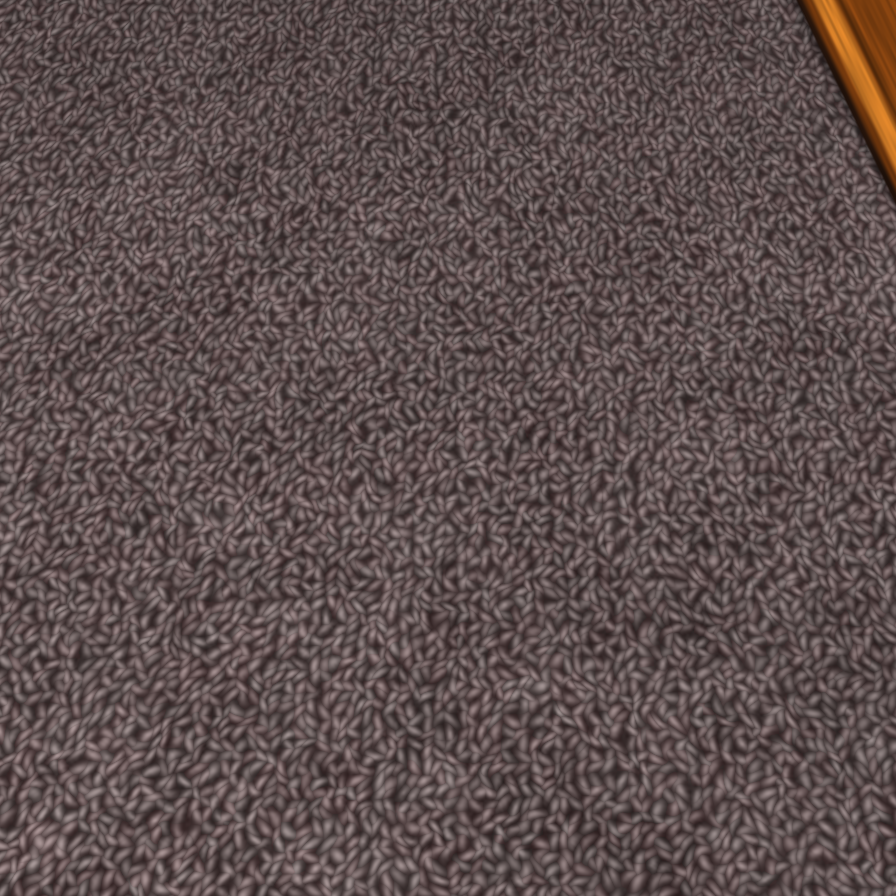
Write a Shadertoy shader that draws this texture.

```glsl
// A worn brown-grey loop carpet receding in perspective, with a wooden sill in the upper right corner.

float hash(vec2 p) {
    vec3 q = fract(p.xyx * vec3(0.1031, 0.1030, 0.0973));
    q += dot(q, q.yzx + 33.33);
    return fract((q.x + q.y) * q.z);
}

float noise(vec2 p) {
    vec2 i = floor(p), f = fract(p);
    f = f * f * (3.0 - 2.0 * f);
    return mix(mix(hash(i), hash(i + vec2(1, 0)), f.x),
               mix(hash(i + vec2(0, 1)), hash(i + vec2(1, 1)), f.x), f.y);
}

// Height of the tallest slanted yarn loop (x) and its tint (y)
vec2 yarnLoops(vec2 p) {
    vec2 cell = floor(p);
    vec2 top = vec2(0.0, 0.5);
    for (int j = -2; j <= 2; j++)
    for (int i = -2; i <= 2; i++) {
        vec2 id = cell + vec2(i, j);
        vec2 jitter = vec2(hash(id + 3.7), hash(id + 41.3)) - 0.5;
        float lean = hash(id + 17.1) < 0.58 ? 0.9 : -0.9;
        float angle = lean + 0.9 * (hash(id + 71.9) - 0.5);
        vec2 axis = vec2(cos(angle), sin(angle));
        vec2 d = p - id - 0.5 - 0.65 * jitter;
        float along = dot(d, axis);
        float across = dot(d, vec2(-axis.y, axis.x)) + 0.18 * along * along * sign(lean);
        float tint = hash(id + 93.5);
        float body = exp(-pow(along / 0.74, 2.0) - pow(across / 0.34, 2.0));
        float height = body * (0.78 + 0.44 * tint);
        if (height > top.x) top = vec2(height, hash(id + 57.7));
    }
    return top;
}

vec3 carpet(vec2 uv) {
    // Loops shrink evenly towards the far edge
    float depth = 1.0 / (1.0 - 0.4 * uv.y);
    vec2 p = 70.0 * vec2((uv.x - 0.5) * depth, log(depth) / 0.4) + 200.0;
    p += 0.5 * vec2(noise(p * 0.6), noise(p * 0.6 + 50.0));
    vec2 loops = yarnLoops(p);

    // Fine fibres and uneven pile
    float height = loops.x + 0.14 * (noise(p * 3.5) - 0.5);
    height += 0.16 * (noise(p * 0.22) - 0.5);
    height = mix(height, 0.46, 0.16 * uv.y);
    vec3 col = mix(vec3(0.185, 0.138, 0.138), vec3(0.53, 0.468, 0.468), height);
    col += (loops.y - 0.5) * vec3(0.022, -0.008, -0.004);

    // Light from the lower left, with faint rows across the pile
    float light = 1.02 + 0.13 * (0.5 - uv.x) * (1.0 - uv.y);
    light -= 0.09 * smoothstep(0.7, 1.0, uv.y);
    light += 0.10 * (noise(vec2(uv.x * 3.0, uv.y * 22.0)) - 0.5) * (1.0 - 0.6 * uv.y);
    return col * light;
}

// Wood by distance d from the carpet edge and position t along it
vec3 wood(float d, float t) {
    float grain = noise(vec2(t * 18.0, d * 330.0));
    vec3 shadow = vec3(0.13, 0.07, 0.04);
    vec3 side = vec3(0.43, 0.21, 0.05);
    vec3 sill = vec3(0.79, 0.47, 0.15);
    vec3 boards = vec3(0.50, 0.25, 0.06);
    vec3 col = mix(shadow, side, smoothstep(0.003, 0.011, d));
    col = mix(col, sill, smoothstep(0.013, 0.020, d));
    col = mix(col, boards, smoothstep(0.034, 0.042, d));
    col *= 1.0 - 0.35 * exp(-pow((d - 0.044) / 0.003, 2.0));
    return col * (0.84 + 0.32 * grain);
}

void mainImage(out vec4 fragColor, in vec2 fragCoord) {
    vec2 uv = fragCoord / iResolution.xy;

    // Slanted boundary between carpet and sill
    vec2 normal = vec2(0.899, 0.438);
    vec2 rel = uv - vec2(0.889, 1.0);
    float d = dot(rel, normal);
    float t = dot(rel, vec2(normal.y, -normal.x));

    vec3 col = carpet(uv) * (1.0 - 0.35 * smoothstep(-0.012, 0.0, d));
    col = mix(col, wood(d, t), smoothstep(-0.0015, 0.0015, d));
    fragColor = vec4(clamp(col, 0.0, 1.0), 1.0);
}
```
